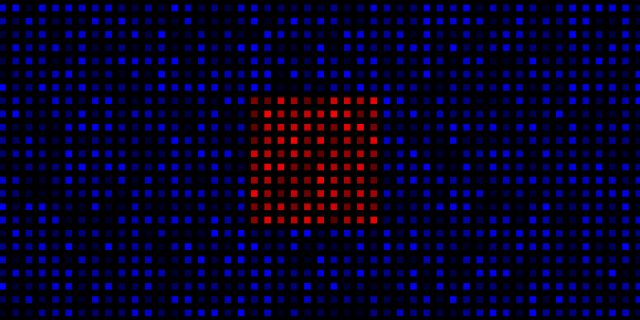
A WebGL 1 fragment shader for this background:

```glsl
precision highp float;

uniform vec2 u_resolution;

const float PITCH = 0.04143;                   // cell size, in canvas heights
const vec2 GRID_SHIFT = vec2(0.31, -0.04);     // grid offset, in cells
const float HALF_SIDE = 0.25;                  // half a square, in cells
const vec2 BLOCK_CENTER = vec2(23.5, 11.5);    // middle of the red block, in cells
const float BLOCK_HALF = 5.0;

const vec3 BACKGROUND = vec3(0.0, 0.0, 0.004);
const vec3 BLUE = vec3(0.0, 0.0, 1.0);
const vec3 RED = vec3(1.0, 0.01, 0.01);

float hash(vec2 p) {
    return fract(sin(dot(p, vec2(12.9898, 78.233))) * 43758.5453);
}

// Chebyshev distance to the outline of an axis-aligned square
float squareDistance(vec2 p, float halfSide) {
    vec2 d = abs(p);
    return max(d.x, d.y) - halfSide;
}

float coverage(float dist, float pixel) {
    return clamp(0.5 - dist / pixel, 0.0, 1.0);
}

// Random brightness per cell, with a brighter floor inside the red block
vec3 cellColor(vec2 cell) {
    float inBlock = step(squareDistance(cell - BLOCK_CENTER, BLOCK_HALF), 0.0);
    float brightness = mix(mix(0.12, 0.32, inBlock), 1.0, hash(cell));
    return mix(BLUE, RED, inBlock) * brightness;
}

void main() {
    vec2 grid = gl_FragCoord.xy / (u_resolution.y * PITCH) + GRID_SHIFT;
    float pixel = 1.0 / (u_resolution.y * PITCH);

    // One square in the middle of each cell
    float dist = squareDistance(fract(grid) - 0.5, HALF_SIDE);
    vec3 color = mix(BACKGROUND, cellColor(floor(grid)), coverage(dist, pixel));

    gl_FragColor = vec4(color, 1.0);
}
```
